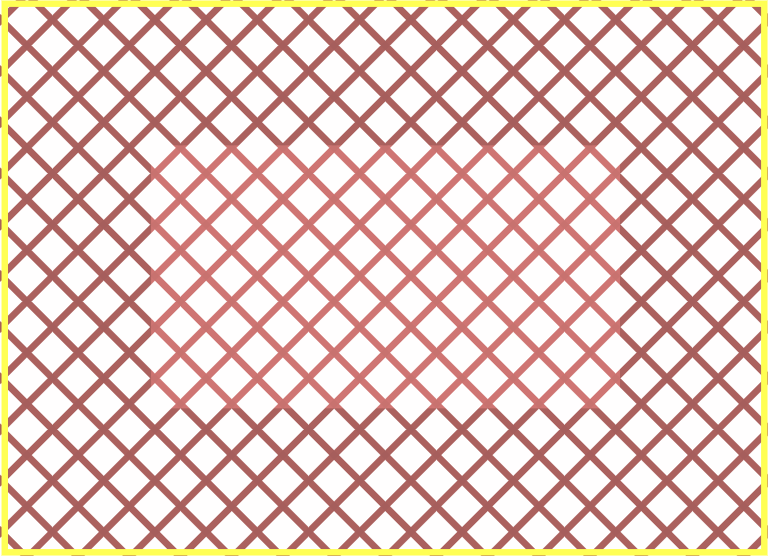
Reproduce this pattern procedurally as a Shadertoy shader.

```glsl
// Diagonal red lattice with a lighter central panel, inside a yellow frame.

// Lengths are fractions of the canvas width, measured from its centre.
const float REPEATS_ACROSS = 15.0;
const vec2  LATTICE_ORIGIN = vec2(0.0017, 0.0361);
const float BAR_WIDTH      = 0.0088;
const vec2  PANEL_CENTRE   = vec2(0.0020, 0.0015);
const vec2  PANEL_HALF     = vec2(0.3053, 0.1712);
const float FRAME_WIDTH    = 0.0084;
const vec2  FRAME_SHIFT    = vec2(0.0007, 0.0);
const vec2  FRAME_INSET    = vec2(0.0013, 0.0006);
const float CROSSING_SHADE = 0.03;

const vec3 PAPER     = vec3(1.00, 0.995, 0.995);
const vec3 BAR_DARK  = vec3(0.67, 0.38, 0.37);
const vec3 BAR_LIGHT = vec3(0.81, 0.46, 0.45);
const vec3 FRAME     = vec3(1.00, 1.00, 0.33);

// Signed distance to an axis-aligned box.
float boxDistance(vec2 p, vec2 halfSize) {
    vec2 d = abs(p) - halfSize;
    return length(max(d, 0.0)) + min(max(d.x, d.y), 0.0);
}

// Coverage of a shape from its signed distance, one pixel soft.
float coverage(float dist, float pixel) {
    return clamp(0.5 - dist / pixel, 0.0, 1.0);
}

// Coverage of the two diagonal families of bars.
vec2 latticeBars(vec2 p, float pixel) {
    float period = 1.0 / REPEATS_ACROSS;
    vec2 q = p - LATTICE_ORIGIN;
    vec2 diagonal = vec2(q.x + q.y, q.x - q.y) / period;
    vec2 dist = abs(fract(diagonal + 0.5) - 0.5) * period * inversesqrt(2.0);
    return vec2(coverage(dist.x - 0.5 * BAR_WIDTH, pixel),
                coverage(dist.y - 0.5 * BAR_WIDTH, pixel));
}

void mainImage(out vec4 fragColor, in vec2 fragCoord) {
    float pixel = 1.0 / iResolution.x;
    vec2 p = (fragCoord - 0.5 * iResolution.xy) * pixel;

    // Bars, lighter inside the panel and slightly duller where they cross
    vec2 bars = latticeBars(p, pixel);
    float panel = coverage(boxDistance(p - PANEL_CENTRE, PANEL_HALF), pixel);
    vec3 barColor = mix(BAR_DARK, BAR_LIGHT, panel);
    barColor *= 1.0 - CROSSING_SHADE * bars.x * bars.y;
    vec3 color = mix(PAPER, barColor, max(bars.x, bars.y));

    // Frame along the canvas edge
    vec2 frameHalf = 0.5 * iResolution.xy * pixel - FRAME_INSET;
    float edge = boxDistance(p - FRAME_SHIFT, frameHalf);
    float ring = abs(edge + 0.5 * FRAME_WIDTH) - 0.5 * FRAME_WIDTH;
    color = mix(color, FRAME, coverage(ring, pixel));

    fragColor = vec4(color, 1.0);
}
```
